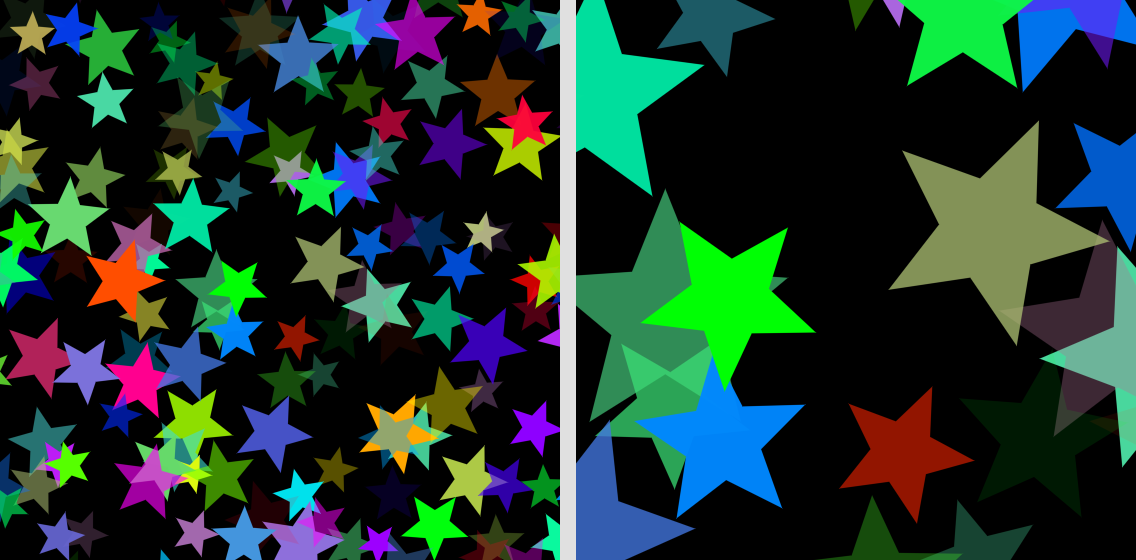
Left, the full canvas; right, a detail of the centre.
This pattern is drawn by a WebGL 2 fragment shader. Its source:

```glsl
#version 300 es
precision highp float;

uniform vec2 u_resolution;
out vec4 fragColor;

float hash(float n) {
    return fract(sin(n * 12.9898) * 43758.5453);
}

vec3 hueColor(float hue) {
    return clamp(abs(mod(hue * 6.0 + vec3(0.0, 4.0, 2.0), 6.0) - 3.0) - 1.0, 0.0, 1.0);
}

// Signed distance to the edge lines of a five-pointed star
float starDistance(vec2 p, float radius, float turn) {
    float sector = 1.2566371;
    float angle = abs(mod(atan(p.y, p.x) - turn, sector) - 0.5 * sector);
    vec2 folded = length(p) * vec2(cos(angle), sin(angle));
    vec2 notch = 0.44 * vec2(cos(0.5 * sector), sin(0.5 * sector));
    vec2 edge = notch - vec2(1.0, 0.0);
    return dot(folded - vec2(radius, 0.0), normalize(vec2(edge.y, -edge.x)));
}

// Saturated hues, some softened towards a cool pastel
vec3 starColor(float seed) {
    vec3 color = hueColor(hash(seed + 0.41));
    float softness = smoothstep(0.5, 0.85, hash(seed + 0.53));
    return mix(color, vec3(0.48, 0.74, 0.76), 0.6 * softness);
}

void main() {
    vec2 uv = gl_FragCoord.xy / u_resolution.y;
    float pixel = 1.0 / u_resolution.y;
    vec3 color = vec3(0.0);

    // Jittered grid, visited in shuffled order so overlaps have no direction
    for (int i = 0; i < 144; i++) {
        int cell = (i * 59) % 144;
        float seed = float(cell) + 3.7;
        vec2 jitter = vec2(hash(seed + 0.11), hash(seed + 0.23)) - 0.5;
        vec2 center = (vec2(cell % 12, cell / 12) + 0.5 + 1.5 * jitter) / 12.0;
        vec2 p = uv - (center * 1.1 - 0.05);

        float radius = mix(0.036, 0.08, hash(seed + 0.31));
        if (length(p) > radius + pixel) continue;

        // Translucent layers: faint stars sink into the black
        float d = starDistance(p, radius, 6.2831853 * hash(seed + 0.67));
        float opacity = min(1.0, 0.07 + 1.1 * hash(seed + 0.79));
        float coverage = 1.0 - smoothstep(-0.7 * pixel, 0.7 * pixel, d);
        color = mix(color, starColor(seed), opacity * coverage);
    }

    fragColor = vec4(color, 1.0);
}
```
